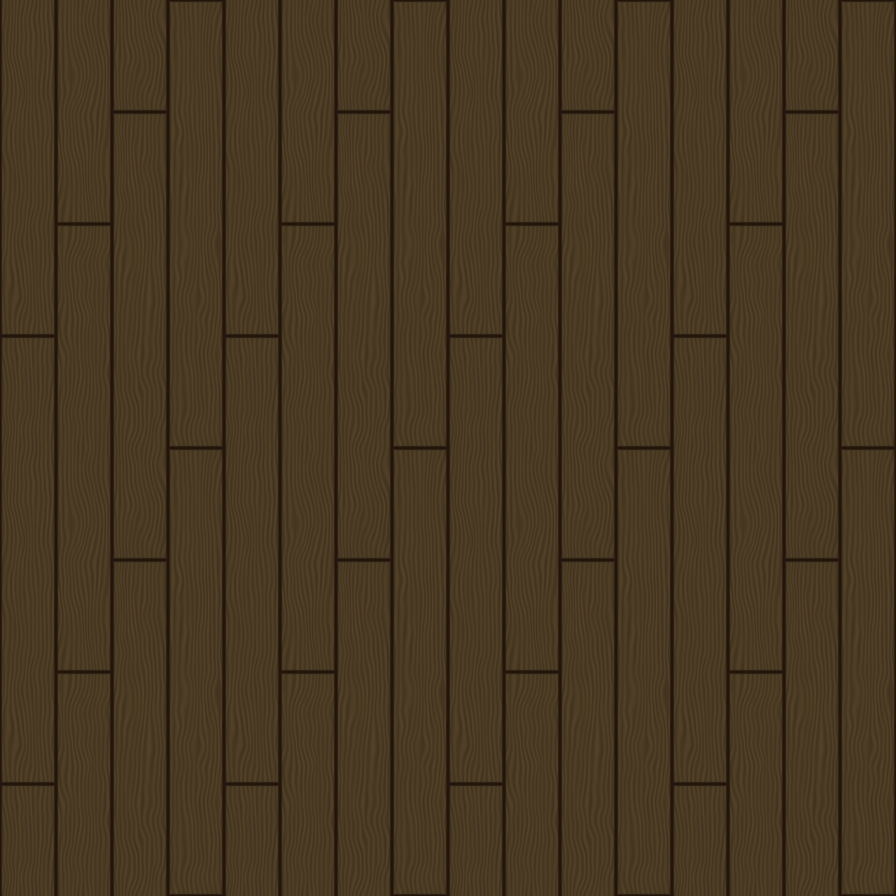
A Shadertoy shader for this texture:

```glsl
// Dark brown wooden floor of staggered upright planks with fine wavy grain.
#define COLUMNS 16.0
#define ROWS 2.0
#define STAGGER 0.25        // joint shift per column, in plank lengths
#define GAP_WIDTH 0.0036    // in canvas units
#define GRAIN_LINES 13.0    // streaks across one plank
#define GRAIN_WAVE 2.6      // sideways drift of the streaks
#define GRAIN_DEPTH 0.10
#define VARIANTS 4.0        // different grain patterns
#define WOOD vec3(0.29, 0.228, 0.139)
#define GAP vec3(0.135, 0.085, 0.042)

float hash(vec2 p) {
    vec3 q = fract(vec3(p.xyx) * 0.1031);
    q += dot(q, q.yzx + 33.33);
    return fract((q.x + q.y) * q.z);
}

// Value noise that wraps vertically after `period` cells.
float wrapNoise(vec2 p, float period, float seed) {
    vec2 cell = floor(p), f = fract(p);
    f = f * f * (3.0 - 2.0 * f);
    float y0 = mod(cell.y, period), y1 = mod(cell.y + 1.0, period);
    vec2 offset = vec2(seed * 17.0, seed * 5.0);
    float low = mix(hash(vec2(cell.x, y0) + offset),
                    hash(vec2(cell.x + 1.0, y0) + offset), f.x);
    float high = mix(hash(vec2(cell.x, y1) + offset),
                     hash(vec2(cell.x + 1.0, y1) + offset), f.x);
    return mix(low, high, f.y);
}

// Relative brightness of the streaks, around zero.
float woodGrain(vec2 local, float seed) {
    float drift = wrapNoise(local * vec2(2.5, 9.0), 9.0, seed) - 0.5;
    drift += 0.35 * (wrapNoise(local * vec2(5.0, 24.0), 24.0, seed + 7.0) - 0.5);
    float phase = local.x * GRAIN_LINES + drift * GRAIN_WAVE;
    float strength = 0.6 + 0.7 * wrapNoise(local * vec2(9.0, 14.0), 14.0, seed + 13.0);
    float fibre = wrapNoise(local * vec2(26.0, 20.0), 20.0, seed + 19.0) - 0.5;
    return strength * sin(6.28318 * phase) + 0.5 * fibre;
}

void mainImage(out vec4 fragColor, in vec2 fragCoord) {
    vec2 uv = fragCoord / iResolution.xy;
    float pixel = 1.0 / min(iResolution.x, iResolution.y);

    // Plank layout
    float column = floor(uv.x * COLUMNS);
    float along = uv.y * ROWS - STAGGER * (column + 1.0);
    vec2 local = vec2(fract(uv.x * COLUMNS), fract(along));
    float seed = mod(column, VARIANTS) + 1.0;

    // Distance to the nearest plank edge, in canvas units
    vec2 edge = min(local, 1.0 - local) / vec2(COLUMNS, ROWS);
    float gapDistance = min(edge.x, edge.y);

    // Grain and a soft shade beside the gaps
    vec3 color = WOOD * (1.0 + GRAIN_DEPTH * woodGrain(local, seed));
    color *= 1.0 - 0.12 * (1.0 - smoothstep(0.0, GAP_WIDTH * 1.4, gapDistance));

    // Gaps
    float halfGap = 0.5 * GAP_WIDTH;
    float gap = 1.0 - smoothstep(halfGap - 0.5 * pixel, halfGap + 0.5 * pixel, gapDistance);
    color = mix(color, GAP, gap);
    fragColor = vec4(color, 1.0);
}
```
